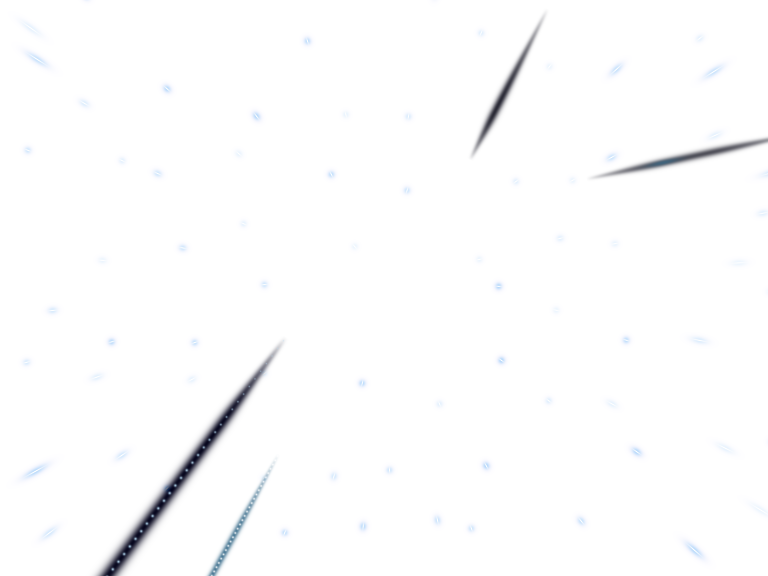
A Shadertoy shader for this background:

```glsl
// White field crossed by four soft ink streaks that fan out from the middle,
// with pale blue sparkles around them. Streaks are tapered gaussian lines;
// sparkles sit on a jittered grid and stretch away from the centre.

const vec2  CENTRE        = vec2(0.667, 0.515);
const vec3  PAPER         = vec3(1.0);
const vec3  NAVY          = vec3(0.03, 0.03, 0.12);
const vec3  CHARCOAL      = vec3(0.12, 0.12, 0.17);
const vec3  TEAL          = vec3(0.22, 0.42, 0.54);
const vec3  BEAD_COLOUR   = vec3(0.72, 0.86, 0.95);
const vec3  HALO_ABSORB   = vec3(0.27, 0.10, 0.01);
const vec3  FRINGE_ABSORB = vec3(0.06, 0.07, 0.01);
const float CELL          = 0.13;
const float SPARKLE_SHARE = 0.85;
const float SPARKLE_SIZE  = 0.0065;
const float MAX_STRETCH   = 4.0;

float hash(vec2 p) {
    return fract(sin(dot(p, vec2(127.1, 311.7))) * 43758.5453);
}

// Coordinates along (0 to 1) and across the line from tip to tail.
vec2 lineCoords(vec2 p, vec2 tip, vec2 tail) {
    vec2 axis = tail - tip;
    vec2 dir = normalize(axis);
    vec2 q = p - tip;
    return vec2(dot(q, dir) / length(axis), q.x * dir.y - q.y * dir.x);
}

// Gaussian line, narrowing and fading over the given share of each end.
float streak(vec2 line, float width, float tipFade, float tailFade) {
    float taper = smoothstep(0.0, tipFade, line.x)
                * smoothstep(0.0, tailFade, 1.0 - line.x);
    float d = line.y / (width * mix(0.5, 1.0, taper));
    return exp(-d * d) * sqrt(taper);
}

// Evenly spaced round dots along a line of the given length.
float beads(vec2 line, float len, float spacing, float radius) {
    float along = (fract(line.x * len / spacing) - 0.5) * spacing;
    float d = length(vec2(along, line.y)) / radius;
    return exp(-d * d) * step(0.0, line.x) * step(line.x, 1.0);
}

// Light taken from the paper by one sparkle: fringe, halo, white core.
vec3 sparkle(vec2 p, vec2 cell) {
    if (hash(cell + 7.3) > SPARKLE_SHARE) return vec3(0.0);
    vec2 jitter = vec2(hash(cell + 1.7), hash(cell + 4.1));
    vec2 pos = (cell + 0.1 + 0.8 * jitter) * CELL;
    vec2 outward = pos - CENTRE;
    float far = length(outward);
    vec2 dir = outward / max(far, 0.001);

    float reach = smoothstep(0.25, 0.75, far) * pow(hash(cell + 9.2), 2.0);
    float stretch = mix(1.0, MAX_STRETCH, reach);
    vec2 q = p - pos;
    vec2 local = vec2(dot(q, dir) / stretch, q.x * dir.y - q.y * dir.x);
    float d = length(local) / SPARKLE_SIZE;
    float strength = mix(0.25, 1.0, pow(hash(cell + 12.6), 1.5));

    float halo = exp(-d * d * 1.6);
    float fringe = exp(-d * d * 0.6);
    vec2 needle = local / (SPARKLE_SIZE * vec2(0.7, 0.18));
    float core = exp(-dot(needle, needle));
    return strength * (HALO_ABSORB * halo + FRINGE_ABSORB * fringe) * (1.0 - core);
}

void mainImage(out vec4 fragColor, in vec2 fragCoord) {
    vec2 p = fragCoord / iResolution.y;
    vec3 colour = PAPER;

    // Upper streaks
    vec2 steep = lineCoords(p, vec2(0.816, 0.722), vec2(0.951, 0.985));
    colour = mix(colour, CHARCOAL, 0.95 * streak(steep, 0.0075, 0.32, 0.65));
    vec2 shallow = lineCoords(p, vec2(1.018, 0.689), vec2(1.40, 0.771));
    colour = mix(colour, CHARCOAL, 0.78 * streak(shallow, 0.0068, 0.35, 0.45));
    vec2 glint = (shallow - vec2(0.35, 0.0)) / vec2(0.07, 0.004);
    colour = mix(colour, TEAL, 0.7 * exp(-dot(glint, glint)));

    // Lower streaks with their strings of beads
    vec2 broad = lineCoords(p, vec2(0.497, 0.415), vec2(0.105, -0.11));
    float broadWidth = mix(0.009, 0.0135, broad.x);
    colour = mix(colour, NAVY, streak(broad, broadWidth, 0.3, 0.08));
    float beadGain = smoothstep(0.05, 0.5, broad.x);
    colour = mix(colour, BEAD_COLOUR, mix(0.35, 0.85, beadGain)
           * beads(broad, 0.655, 0.0165, mix(0.0014, 0.0025, beadGain)));
    vec2 slim = lineCoords(p, vec2(0.484, 0.212), vec2(0.340, -0.05));
    colour = mix(colour, TEAL, 0.9 * streak(slim, 0.0058, 0.55, 0.1));
    colour = mix(colour, PAPER, 0.8 * beads(slim, 0.30, 0.0085, 0.0020));

    // Sparkles from the nearby cells
    vec2 home = floor(p / CELL);
    for (int y = -1; y <= 1; y++)
        for (int x = -1; x <= 1; x++)
            colour -= sparkle(p, home + vec2(x, y));

    fragColor = vec4(clamp(colour, 0.0, 1.0), 1.0);
}
```
